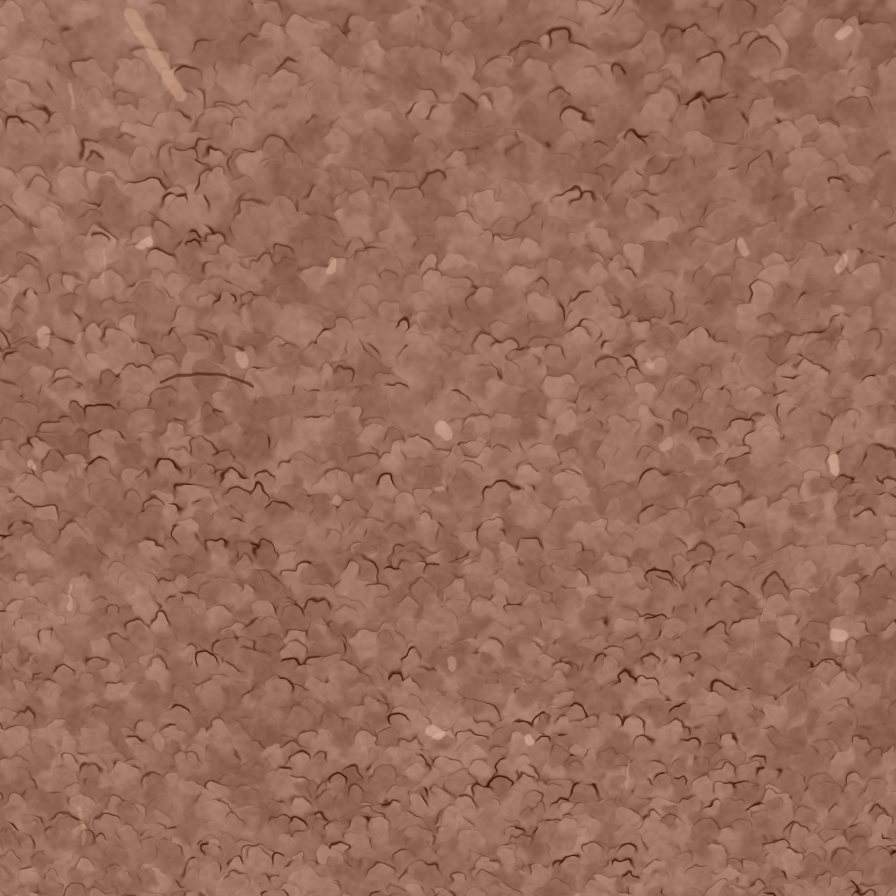
Reproduce this texture procedurally as a Shadertoy shader.

```glsl
// Pressed reddish-brown flakes with thin dark cracks, pale chips and straw-like splinters.

const vec3  BASE_COLOR    = vec3(0.602, 0.432, 0.364);
const float TONE_RANGE    = 0.145;   // brightness spread between flakes
const float CRACK_SHADE   = -0.34;   // darkest offset inside a crack
const float CRACK_WIDTH   = 0.0021;
const float RIM_LIGHT     = 0.025;
const float GRAIN         = 0.075;
const float MOTTLE        = 0.035;
const int   LAYERS        = 6;
const float COARSEST      = 17.0;    // cells across for the largest flakes
const float LAYER_RATIO   = 1.17;
const vec3  CHIP_COLOR    = vec3(0.83, 0.67, 0.58);
const vec3  STRAW_COLOR   = vec3(0.77, 0.59, 0.49);

vec4 hash4(vec2 p) {
    vec4 q = fract(p.xyxy * vec4(0.1031, 0.1030, 0.0973, 0.1099));
    q += dot(q, q.wzxy + 33.33);
    return fract((q.xxyz + q.yzzw) * q.zywx);
}

float noise(vec2 p) {
    vec2 i = floor(p), f = fract(p);
    f = f * f * (3.0 - 2.0 * f);
    float low  = mix(hash4(i).x, hash4(i + vec2(1, 0)).x, f.x);
    float high = mix(hash4(i + vec2(0, 1)).x, hash4(i + vec2(1, 1)).x, f.x);
    return mix(low, high, f.y);
}

vec2 noise2(vec2 p) {
    return vec2(noise(p), noise(p + 57.3)) - 0.5;
}

float segmentDistance(vec2 p, vec2 a, vec2 b) {
    vec2 ab = b - a;
    return length(p - a - ab * clamp(dot(p - a, ab) / dot(ab, ab), 0.0, 1.0));
}

// Paints one layer of flakes, shingled from top to bottom.
void paintFlakes(inout float shade, vec2 p, float freq, float chance, float seed, float crackGain) {
    vec2 g = p * freq, cell = floor(g);
    float broken = smoothstep(0.3, 0.65, noise(p * 48.0 + seed));
    for (int j = 1; j >= -1; j--)
    for (int i = -1; i <= 1; i++) {
        vec2 id = cell + vec2(i, j);
        vec4 h = hash4(id + seed), k = hash4(id + seed + 71.0);
        if (k.z > chance) continue;

        // irregular outline
        vec2 v = g - id - 0.5 - 0.9 * (h.xy - 0.5);
        float a = atan(v.y, v.x), len = length(v);
        float wobble = 0.16 * sin(2.0 * a + 6.28 * h.w) + 0.10 * sin(3.0 * a + 6.28 * k.w)
                     + 0.06 * sin(5.0 * a + 40.0 * h.x);
        float d = (len - mix(0.3, 0.55, h.z) * (1.0 + wobble)) / freq;
        float up = smoothstep(-0.4, 0.6, v.y / max(len, 0.001));

        // dark gap over the upper edge, then the flake itself
        float gap = (d - 0.001) / CRACK_WIDTH;
        float depth = (0.15 + 0.8 * k.y * k.y * k.y) * broken * crackGain;
        shade = mix(shade, CRACK_SHADE, min(depth, 0.95) * up * exp(-gap * gap));
        float soft = mix(0.006, 0.0013, up);
        float tone = (k.x - 0.48) * TONE_RANGE + RIM_LIGHT * up * exp(min(d, 0.0) / 0.006);
        shade = mix(shade, tone, 0.82 * smoothstep(soft, -soft, d));
    }
}

// Sparse elongated pieces, one at most per cell; returns coverage.
float scatter(vec2 p, float freq, float chance, float halfLength, float width, float spread, float seed) {
    vec2 cell = floor(p * freq);
    vec4 h = hash4(cell + seed), k = hash4(cell + seed + 19.0);
    vec2 centre = (cell + mix(vec2(0.3), vec2(0.7), h.xy)) / freq;
    float angle = 1.4 + (h.z - 0.5) * spread;
    vec2 arm = vec2(cos(angle), sin(angle)) * halfLength * mix(0.4, 1.0, k.x);
    float d = segmentDistance(p, centre - arm, centre + arm) - width * mix(0.5, 1.0, k.y);
    return step(h.w, chance) * mix(0.45, 1.0, k.z) * smoothstep(0.0015, -0.0015, d);
}

void mainImage(out vec4 fragColor, in vec2 fragCoord) {
    vec2 uv = fragCoord / iResolution.xy;

    // flakes shrink and flatten slightly towards the bottom
    vec2 p = vec2((uv.x - 0.5) * mix(1.2, 0.9, uv.y), 1.3 * uv.y - 0.2 * uv.y * uv.y) + 3.0;
    vec2 ragged = noise2(p * 55.0) * 0.008 + noise2(p * 130.0) * 0.004;
    float crackGain = mix(1.2, 0.75, uv.y) * mix(0.6, 1.4, noise(p * 7.0));

    // overlapping flakes, large ones first
    float shade = (noise(p * 40.0) - 0.6) * 0.1;
    float freq = COARSEST;
    for (int n = 0; n < LAYERS; n++) {
        float level = float(n) / float(LAYERS - 1);
        paintFlakes(shade, p + ragged, freq, mix(0.95, 0.4, level), 13.0 * float(n), crackGain);
        freq *= LAYER_RATIO;
    }

    // fine grain and broad mottling
    shade += GRAIN * (0.6 * noise(p * 110.0) + 0.4 * noise(p * 230.0) - 0.5);
    shade += MOTTLE * (noise(p * 5.0) - 0.5);

    // one long curved hair crack
    vec2 bend = uv + vec2(0.0, 5.0 * (uv.x - 0.23) * (uv.x - 0.23)) + ragged * 0.4;
    float hair = segmentDistance(bend, vec2(0.18, 0.585), vec2(0.28, 0.582));
    shade = mix(shade, CRACK_SHADE, 0.6 * smoothstep(0.0028, 0.0004, hair));
    vec3 color = BASE_COLOR + shade;

    // pale chips, thin straws and one broad splinter
    vec2 q = uv + ragged * 0.6;
    float chips = scatter(q, 9.0, 0.22, 0.006, 0.007, 3.0, 5.0);
    float straws = scatter(q, 5.0, 0.24, 0.022, 0.0022, 0.9, 31.0);
    float splinter = smoothstep(0.009, 0.005, segmentDistance(q, vec2(0.145, 0.985), vec2(0.2, 0.895)));
    color = mix(color, CHIP_COLOR + 0.4 * shade, 0.75 * chips);
    color = mix(color, STRAW_COLOR + 0.4 * shade, max(0.85 * straws, 0.7 * splinter));

    fragColor = vec4(clamp(color, 0.0, 1.0), 1.0);
}
```
